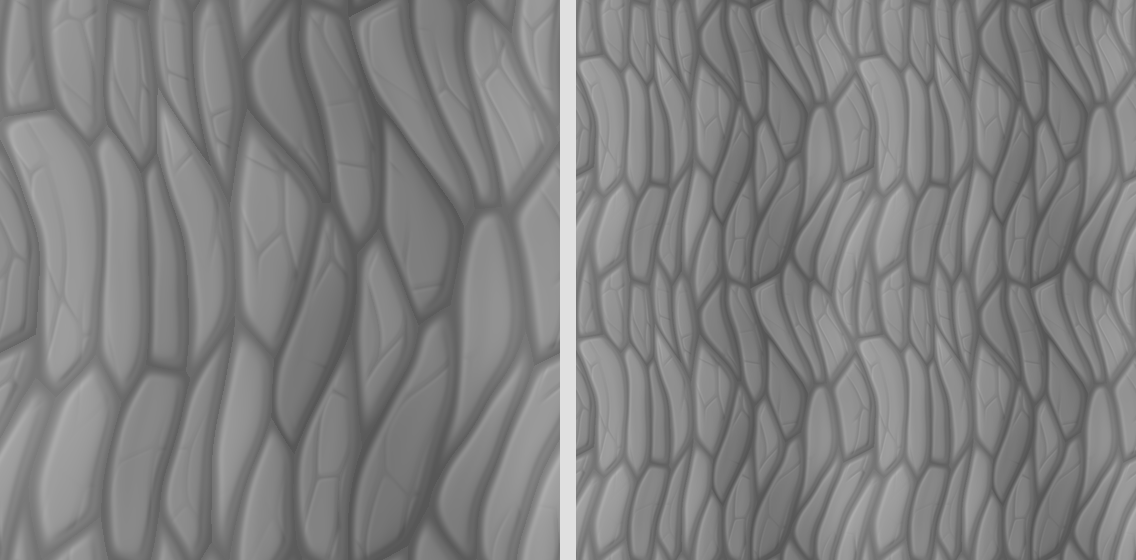
Left: one tile. Right: repeated 2 by 2.
Give the GLSL for this texture, as a Shadertoy shader.

```glsl
struct Plate {
    float edge;    // distance to the rim, in canvas units
    vec2 outward;  // direction towards the nearest rim
    vec2 offset;   // position relative to the plate centre, in cells
    vec2 id;       // two random values per plate
};

vec2 hash2(vec2 cell, float seed) {
    vec3 q = fract((cell.xyx + seed * 17.3) * vec3(0.1031, 0.1030, 0.0973));
    q += dot(q, q.yzx + 33.33);
    return fract((q.xx + q.yz) * q.zy);
}

// Value noise that wraps after count cells
float noise(vec2 uv, vec2 count, float seed) {
    vec2 p = uv * count, c = floor(p), f = p - c;
    f = f * f * f * (f * (f * 6.0 - 15.0) + 10.0);
    vec2 a = mod(c, count), b = mod(c + 1.0, count);
    float low = mix(hash2(a, seed).x, hash2(vec2(b.x, a.y), seed).x, f.x);
    float high = mix(hash2(vec2(a.x, b.y), seed).x, hash2(b, seed).x, f.x);
    return mix(low, high, f.y);
}

float signedNoise(vec2 uv, vec2 count, float seed) {
    return noise(uv, count, seed) - 0.5;
}

vec2 platePoint(vec2 cell, vec2 count, float seed) {
    return cell + 0.04 + 0.92 * hash2(mod(cell, count), seed);
}

// Wrapping Voronoi cells with smoothly blended rims
Plate plates(vec2 uv, vec2 count, float seed, float sharpness) {
    vec2 p = uv * count, home = floor(p), nearCell = home, nearest = vec2(9.0);
    for (int j = -1; j <= 1; j++)
    for (int i = -1; i <= 1; i++) {
        vec2 cell = home + vec2(i, j);
        vec2 r = platePoint(cell, count, seed) - p;
        if (dot(r, r) < dot(nearest, nearest)) {
            nearest = r;
            nearCell = cell;
        }
    }
    float total = 0.0;
    vec2 outward = vec2(0.0);
    for (int j = -2; j <= 2; j++)
    for (int i = -2; i <= 2; i++) {
        if (i == 0 && j == 0) continue;
        vec2 r = platePoint(nearCell + vec2(i, j), count, seed) - p;
        vec2 slope = normalize(r - nearest) * count;
        float d = dot(0.5 * (r + nearest), slope / count) / length(slope);
        float weight = exp(-d * sharpness);
        total += weight;
        outward += weight * normalize(slope);
    }
    float edge = max(-log(total) / sharpness, 0.0);
    return Plate(edge, outward / total, -nearest, hash2(mod(nearCell, count), seed + 5.0));
}

// Soft bump around a given distance
float band(float d, float centre, float width) {
    float t = (d - centre) / width;
    return exp(-t * t);
}

// Bends the vertical grain sideways
vec2 bendGrain(vec2 uv) {
    float x = 0.14 * signedNoise(uv, vec2(2.0, 2.0), 1.0)
            + 0.035 * signedNoise(uv, vec2(5.0, 4.0), 2.0)
            + 0.009 * signedNoise(uv, vec2(13.0, 9.0), 3.0);
    float y = 0.08 * signedNoise(uv, vec2(4.0, 3.0), 4.0);
    return uv + vec2(x, y);
}

void mainImage(out vec4 fragColor, in vec2 fragCoord) {
    const float baseGray = 0.542;
    const vec2 lightDir = vec2(-0.86, 0.5);
    vec2 uv = fragCoord / iResolution.xy;
    vec2 grain = bendGrain(uv);

    Plate bark = plates(grain, vec2(10.0, 3.0), 7.0, 130.0);
    Plate chip = plates(grain + 0.012 * signedNoise(uv, vec2(9.0, 7.0), 8.0),
                        vec2(17.0, 6.0), 11.0, 300.0);

    // Broad tone and the tilt of each plate
    float tone = baseGray + 0.06 * (bark.id.x - 0.5);
    tone += 0.11 * signedNoise(uv, vec2(3.0, 2.0), 12.0);
    tone += 0.05 * signedNoise(grain, vec2(9.0, 5.0), 13.0);
    tone += 0.04 * dot(bark.offset, vec2(bark.id.y - 0.7, 0.4));

    // Deep crevices of varying width, with soft shade beside them
    float crevice = 0.008 + 0.008 * noise(uv, vec2(6.0, 4.0), 14.0);
    tone -= 0.095 * band(bark.edge, 0.0, crevice);
    tone -= 0.05 * exp(-bark.edge / 0.024);

    // Bevelled rims facing the light
    float facing = dot(bark.outward, lightDir);
    tone += 0.055 * facing * band(bark.edge, crevice + 0.004, 0.0055);
    tone += 0.02 * facing * band(bark.edge, 0.02, 0.014);

    // Fine cracks inside the plates, fading in and out
    float inside = smoothstep(0.008, 0.02, bark.edge);
    float cracked = inside * smoothstep(0.3, 0.65, noise(grain, vec2(8.0, 5.0), 15.0));
    float chipFacing = dot(chip.outward, lightDir);
    tone += cracked * 0.02 * (chip.id.x - 0.5);
    tone -= cracked * 0.045 * band(chip.edge, 0.0, 0.0032);
    tone += cracked * 0.032 * chipFacing * band(chip.edge, 0.0055, 0.003);

    // Faint fibres along the grain
    tone += 0.016 * inside * signedNoise(grain, vec2(48.0, 5.0), 16.0);

    fragColor = vec4(vec3(clamp(tone, 0.34, 0.68)), 1.0);
}
```
